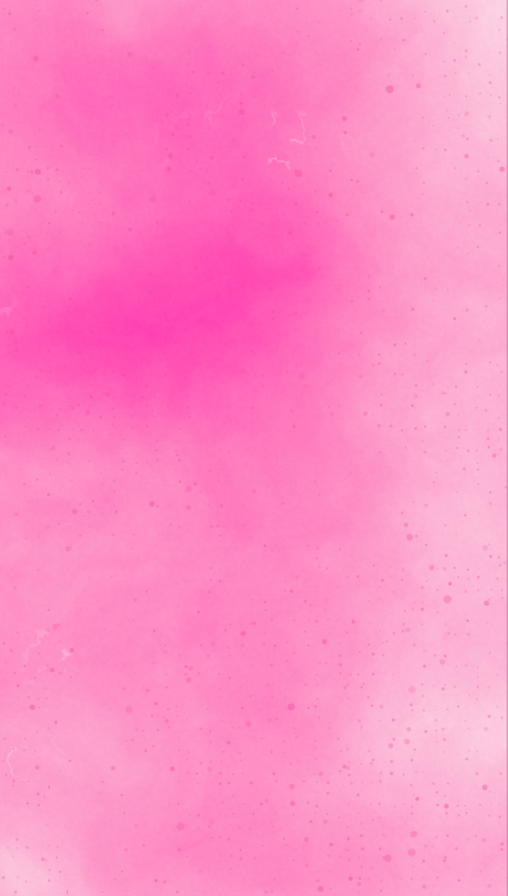
A WebGL 1 fragment shader for this background:

```glsl
precision highp float;
// Pink watercolour wash: soft elliptical blots set the pigment depth, warped
// value noise clouds it, and small specks, pale creases and paper grain sit on top.
// Lengths are in canvas heights, with the origin at the lower left.

uniform vec2 u_resolution;

float hash(vec2 p) {
  vec3 q = fract(p.xyx * 0.1031);
  q += dot(q, q.yzx + 33.33);
  return fract((q.x + q.y) * q.z);
}

float noise(vec2 p) {
  vec2 cell = floor(p);
  vec2 f = fract(p);
  f = f * f * (3.0 - 2.0 * f);
  float low = mix(hash(cell), hash(cell + vec2(1.0, 0.0)), f.x);
  float high = mix(hash(cell + vec2(0.0, 1.0)), hash(cell + 1.0), f.x);
  return mix(low, high, f.y);
}

float fbm(vec2 p) {
  float sum = 0.0;
  float weight = 0.5;
  for (int i = 0; i < 5; i++) {
    sum += weight * noise(p);
    p = mat2(1.6, 1.2, -1.2, 1.6) * p + 17.3;
    weight *= 0.5;
  }
  return sum / 0.97;
}

// Soft elliptical stain, 1 at its centre
float blot(vec2 p, vec2 centre, vec2 radius) {
  vec2 d = (p - centre) / radius;
  return exp(-dot(d, d));
}

// Lightness of the wash: deep upper left, fading to the right and the corners
float washTone(vec2 p) {
  float tone = 0.58 + 0.11 * smoothstep(0.28, 0.57, p.x);
  tone -= 0.25 * blot(p, vec2(0.15, 0.62), vec2(0.24, 0.11));
  tone -= 0.16 * blot(p, vec2(0.25, 0.74), vec2(0.13, 0.12));
  tone -= 0.14 * blot(p, vec2(0.19, 0.90), vec2(0.26, 0.09));
  tone -= 0.06 * blot(p, vec2(0.22, 0.38), vec2(0.20, 0.20));
  tone -= 0.05 * blot(p, vec2(0.30, 0.05), vec2(0.15, 0.06));
  tone += 0.14 * blot(p, vec2(0.57, 1.00), vec2(0.12, 0.14));
  tone += 0.14 * blot(p, vec2(0.57, 0.17), vec2(0.15, 0.07));
  tone += 0.15 * blot(p, vec2(0.02, 0.02), vec2(0.11, 0.06));
  tone += 0.07 * blot(p, vec2(0.07, 0.16), vec2(0.10, 0.06));
  tone += 0.06 * blot(p, vec2(0.03, 0.48), vec2(0.12, 0.04));
  return tone;
}

// Pigment colour for a tone, which is also its green level
vec3 pigment(float tone) {
  float x = tone - 0.37;
  return vec3(1.0 - 0.03 * max(x, 0.0), tone, 0.715 + 0.2 * x + 0.45 * x * x);
}

// One jittered dot in some of the grid cells
float specks(vec2 p, float size, float share, float soft) {
  vec2 cell = floor(p / size);
  vec2 jitter = vec2(hash(cell + 3.1), hash(cell + 47.7));
  vec2 centre = (cell + 0.25 + 0.5 * jitter) * size;
  float radius = size * mix(0.05, 0.14, hash(cell + 91.3));
  float dotShape = 1.0 - smoothstep(radius - soft, radius + soft, length(p - centre));
  float strength = mix(0.35, 1.0, hash(cell + 23.9));
  return dotShape * strength * step(hash(cell + 71.5), share);
}

// Thin broken filaments along a noise contour
float creases(vec2 p, float frequency) {
  float ridge = abs(fbm(p * frequency) - 0.5);
  float gaps = smoothstep(0.45, 0.65, noise(p * 45.0 + 8.0));
  return (1.0 - smoothstep(0.0, 0.035, ridge)) * gaps;
}

void main() {
  vec2 p = gl_FragCoord.xy / u_resolution.y;
  float pixel = 1.0 / u_resolution.y;
  float right = u_resolution.x / u_resolution.y;

  // Clouded wash
  vec2 warp = vec2(fbm(p * 7.0), fbm(p * 7.0 + 31.0)) - 0.5;
  float tone = washTone(p + 0.10 * warp);
  tone += 0.13 * (fbm(p * 8.0 + 2.5 * warp + 12.0) - 0.5);
  tone += 0.06 * (fbm(p * 30.0 + 4.0 * warp + 50.0) - 0.5);

  // Paper grain
  tone += 0.025 * (noise(p * 330.0) - 0.5);
  vec3 colour = pigment(tone);

  // Pale creases in a few worn places
  float worn = blot(p, vec2(0.07, 0.27), vec2(0.04, 0.05));
  worn += blot(p, vec2(0.02, 0.16), vec2(0.04, 0.03));
  worn += blot(p, vec2(0.08, 0.655), vec2(0.08, 0.015));
  worn += blot(p, vec2(0.29, 0.84), vec2(0.08, 0.04));
  colour = mix(colour, vec3(1.0, 0.80, 0.88), 0.5 * min(worn, 1.0) * creases(p, 22.0));

  // Specks in three sizes, gathered in patches
  float patches = smoothstep(0.3, 0.65, noise(p * 9.0 + 5.0));
  float spots = 0.0;
  for (int i = 0; i < 3; i++) {
    float layer = float(i);
    float size = 0.012 + 0.010 * layer;
    float share = mix(0.12, 0.42, patches) / (1.0 + layer);
    spots = max(spots, specks(p + 0.37 * layer, size, share, pixel));
  }
  colour = mix(colour, vec3(0.94, 0.27, 0.59), 0.42 * spots);

  // Dull rim along the right side
  float rim = 1.0 - smoothstep(0.0005, 0.0025, right - p.x);
  colour = mix(colour, vec3(0.75, 0.48, 0.60), 0.6 * rim);

  gl_FragColor = vec4(clamp(colour, 0.0, 1.0), 1.0);
}
```
